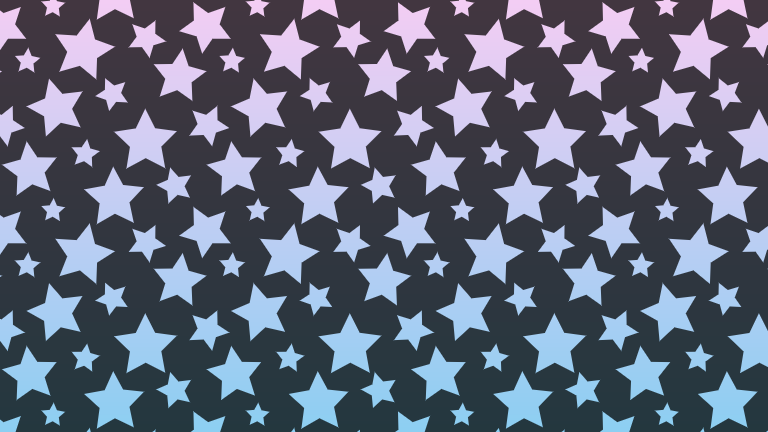
Write a Shadertoy shader that draws this pattern.

```glsl
// Tiled scatter of five-pointed stars, pastel pink to sky blue on a dark gradient.

#define TILE 0.4735               // repeat size, in canvas heights
#define STARS 14                  // stars per tile
#define LATTICE 4                 // sideways lattice steps per star
#define LARGE vec2(0.134, 0.166)  // radius range of large stars, in tiles
#define SMALL vec2(0.061, 0.112)  // radius range of small stars, in tiles
#define NOTCH 0.5                 // inner radius relative to outer radius
#define LEAN 0.10                 // drift away from larger neighbours
#define JITTER 0.03               // random displacement, in tiles

const float TAU = 6.2831853;
const vec3 STAR_TOP = vec3(0.955, 0.805, 0.955);
const vec3 STAR_BOTTOM = vec3(0.55, 0.81, 0.95);
const vec3 GROUND_TOP = vec3(0.26, 0.21, 0.25);
const vec3 GROUND_BOTTOM = vec3(0.14, 0.215, 0.245);

// Sine-free hash: one number in, three out
vec3 hash31(float n) {
    vec3 p = fract(vec3(n) * vec3(0.1031, 0.1030, 0.0973));
    p += dot(p, p.yzx + 33.33);
    return fract((p.xxy + p.yzz) * p.zyx);
}

// Large and small stars alternate; sizes are spread by the golden ratio
float starRadius(int k) {
    k = (k + STARS) % STARS;
    float spread = fract(float(k / 2) * 0.618);
    vec2 range = k % 2 == 0 ? LARGE : SMALL;
    return mix(range.x, range.y, spread);
}

// Offset between two lattice points, wrapped to the nearest repeat
vec2 latticeStep(int d) {
    vec2 s = vec2(d * LATTICE, d) / float(STARS);
    return s - round(s);
}

// Lattice point pushed away from larger neighbours, with a little jitter
vec2 starCentre(int k, vec2 random) {
    vec2 centre = latticeStep(k) + JITTER * (random - 0.5);
    for (int d = 1; d <= 4; d++) {
        vec2 s = latticeStep(d);
        centre += LEAN * s / dot(s, s) * (starRadius(k - d) - starRadius(k + d));
    }
    return centre;
}

// Signed distance to the edge lines of a star, folded into one half point
float starDistance(vec2 p, float radius, float spin) {
    float sector = TAU / 5.0;
    float angle = mod(atan(p.x, p.y) + spin, sector) - 0.5 * sector;
    vec2 q = length(p) * vec2(cos(angle), abs(sin(angle)));
    vec2 tip = vec2(radius, 0.0);
    vec2 notch = NOTCH * radius * vec2(cos(0.5 * sector), sin(0.5 * sector));
    vec2 edge = notch - tip;
    return dot(q - tip, normalize(vec2(edge.y, -edge.x)));
}

void mainImage(out vec4 fragColor, in vec2 fragCoord) {
    vec2 uv = fragCoord / iResolution.y;
    vec2 p = uv / TILE;
    float pixel = 1.0 / (iResolution.y * TILE);

    // Nearest star of the repeating tile
    float dist = 1.0;
    for (int k = 0; k < STARS; k++) {
        vec3 random = hash31(float(k) + 7.0);
        vec2 offset = p - starCentre(k, random.xy);
        offset -= round(offset);
        dist = min(dist, starDistance(offset, starRadius(k), random.z * TAU));
    }

    // Vertical gradients for ground and stars
    vec3 ground = mix(GROUND_BOTTOM, GROUND_TOP, uv.y);
    vec3 star = mix(STAR_BOTTOM, STAR_TOP, uv.y);
    float cover = clamp(0.5 - dist / pixel, 0.0, 1.0);
    fragColor = vec4(mix(ground, star, cover), 1.0);
}
```
